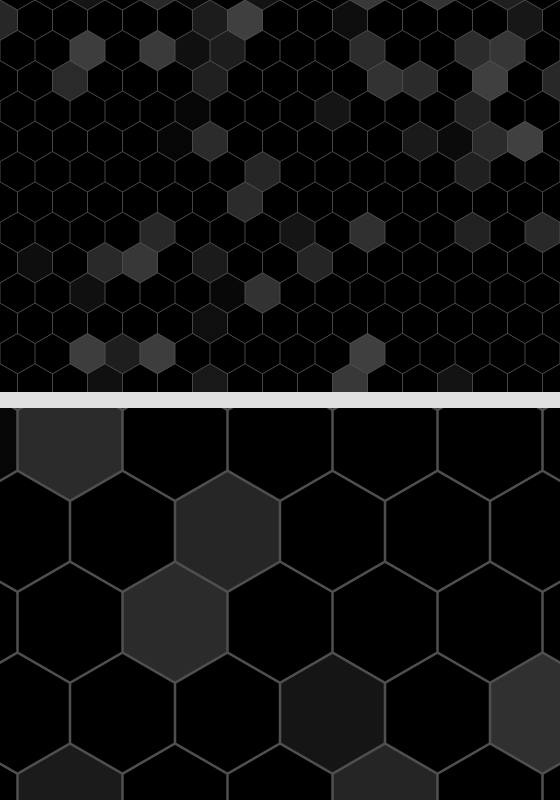
Top, the full canvas; bottom, a detail of the centre.
A WebGL 1 fragment shader for this pattern:

```glsl
precision highp float;
// Black honeycomb with thin grey outlines and randomly lit grey cells.

uniform vec2 u_resolution;

// Sineless hash of a cell index, 0 to 1
float hash(vec2 cell) {
  vec3 h = fract(cell.xyx * 0.1031);
  h += dot(h, h.yzx + 33.33);
  return fract((h.x + h.y) * h.z);
}

// Centre of the hexagon of unit width that contains p
vec2 hexCentre(vec2 p) {
  vec2 period = vec2(1.0, sqrt(3.0));
  vec2 even = period * floor(p / period + 0.5);
  vec2 odd = period * (floor(p / period) + 0.5);
  return distance(p, even) < distance(p, odd) ? even : odd;
}

// Distance from the centre-relative point d to the hexagon's border
float edgeDistance(vec2 d) {
  d = abs(d);
  return 0.5 - max(d.x, dot(d, vec2(0.5, 0.5 * sqrt(3.0))));
}

// About a quarter of the cells are lit, at evenly spread levels
float cellShade(vec2 centre) {
  vec2 cell = floor(centre * vec2(2.0, 2.0 / sqrt(3.0)) + 0.5);
  float lit = step(0.73, hash(cell + 71.0));
  return lit * mix(0.02, 0.26, hash(cell + 137.0));
}

float honeycomb(vec2 p, float blur) {
  vec2 centre = hexCentre(p);
  float edge = edgeDistance(p - centre);
  float line = 1.0 - smoothstep(0.012 - 0.5 * blur, 0.012 + 0.5 * blur, edge);
  return mix(cellShade(centre), 0.31, line);
}

void main() {
  // Sixteen cells across; the first row touches the top edge
  float pixel = 16.0 / u_resolution.x;
  vec2 p = vec2(gl_FragCoord.x, u_resolution.y - gl_FragCoord.y) * pixel;
  p.y -= 1.0 / sqrt(3.0);

  // Average a 4 by 4 grid of samples inside the pixel
  float shade = 0.0;
  for (int i = 0; i < 4; i++) {
    for (int j = 0; j < 4; j++) {
      vec2 offset = (vec2(float(i), float(j)) - 1.5) / 4.0;
      shade += honeycomb(p + offset * pixel, pixel / 4.0) / 16.0;
    }
  }
  gl_FragColor = vec4(vec3(shade), 1.0);
}
```
